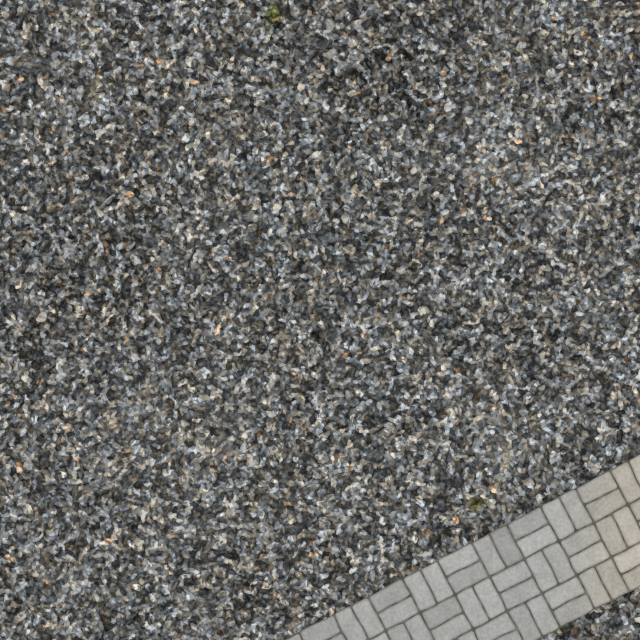
Reproduce this texture procedurally as a Shadertoy shader.

```glsl
// Grey gravel crossed at the lower right by a slanted strip of pale paving.
// Gravel: two layers of soft, randomly turned elliptical grains blended by weight.
// Paving: a basket weave of rounded boxes; gradient noise varies the tone.

const float STRIP_ANGLE = 0.48;
const vec2 STRIP_START = vec2(0.443, 0.0);
const float BLOCK_SIZE = 0.061;   // one block holds two bricks
const float STRIP_ROWS = 3.0;
const float WEAVE_SHIFT = 0.43;
const int AA = 2;

vec3 hash3(vec2 p) {
    vec3 q = fract(p.xyx * vec3(0.1031, 0.1030, 0.0973));
    q += dot(q, q.yxz + 33.33);
    return fract((q.xxy + q.yzz) * q.zyx);
}

float cornerSlope(vec2 cell, vec2 offset) {
    float a = 6.2832 * hash3(cell).x;
    return dot(vec2(cos(a), sin(a)), offset);
}

float gradientNoise(vec2 p) {
    vec2 i = floor(p), f = fract(p);
    vec2 u = f * f * f * (f * (f * 6.0 - 15.0) + 10.0);
    vec2 e = vec2(1.0, 0.0);
    return mix(mix(cornerSlope(i, f), cornerSlope(i + e, f - e), u.x),
               mix(cornerSlope(i + e.yx, f - e.yx), cornerSlope(i + 1.0, f - 1.0), u.x), u.y);
}

float fractalNoise(vec2 p) {
    float sum = 0.0, amp = 0.5;
    for (int i = 0; i < 3; i++) {
        sum += amp * gradientNoise(p);
        p = p * 2.03 + 17.0;
        amp *= 0.5;
    }
    return sum;
}

// Blended random values of the grains around p in xyz, their cover in w
vec4 grains(vec2 p, float sharpness) {
    vec2 base = floor(p);
    vec3 traits = vec3(0.0);
    float total = 0.0001;
    for (int y = -1; y <= 1; y++)
    for (int x = -1; x <= 1; x++) {
        vec2 cell = base + vec2(x, y);
        vec3 h = hash3(cell);
        vec2 d = cell + h.xy - p;
        float a = 3.1416 * h.z, c = cos(a), s = sin(a);
        vec2 e = vec2(c * d.x + s * d.y, c * d.y - s * d.x) * vec2(0.72, 1.4);
        float weight = exp(-sharpness * dot(e, e));
        traits += weight * hash3(cell + 71.0);
        total += weight;
    }
    return vec4(traits / total, total);
}

float spot(vec2 p, vec2 center, vec2 radius) {
    vec2 d = (p - center) / radius;
    return exp(-dot(d, d));
}

vec3 gravelColor(vec2 p) {
    vec2 warp = 0.003 * vec2(gradientNoise(p * 110.0), gradientNoise(p * 110.0 + 40.0));
    vec4 coarse = grains((p + warp) * 115.0, 14.0);
    vec4 fine = grains((p - warp) * 195.0 + 300.0, 12.0);
    float tone = 0.55 * coarse.x + 0.45 * fine.x - 0.5;
    float gap = 1.0 - smoothstep(0.0, 0.35, coarse.w);
    float light = 0.437 + 0.76 * tone + 0.55 * tone * tone - 0.07 * gap;

    // Broad wear and dust
    light += 0.08 * fractalNoise(p * 7.0 + 5.0) + 0.08 * fractalNoise(p * 22.0);
    light += 0.09 * spot(p, vec2(0.785, 0.30), vec2(0.03, 0.09));
    light += 0.05 * spot(p, vec2(0.80, 0.76), vec2(0.14, 0.06));
    light += 0.03 * spot(p, vec2(0.27, 0.32), vec2(0.16, 0.12));
    light -= 0.04 * spot(p, vec2(0.58, 0.89), vec2(0.16, 0.10));
    light -= 0.03 * spot(p, vec2(0.06, 0.54), vec2(0.12, 0.10));

    vec3 tint = mix(vec3(0.96, 1.0, 1.03), vec3(1.08, 1.01, 0.89),
                    smoothstep(0.2, 0.95, mix(coarse.y, fine.y, 0.4)));
    tint = mix(tint, vec3(1.3, 1.02, 0.76), smoothstep(0.962, 0.99, coarse.z));
    vec3 color = max(light, 0.09) * tint;

    float moss = spot(p, vec2(0.427, 0.978), vec2(0.012, 0.016))
               + spot(p, vec2(0.743, 0.213), vec2(0.010, 0.009))
               + spot(p, vec2(0.872, 0.024), vec2(0.016, 0.009));
    return mix(color, color * vec3(0.72, 0.76, 0.42), min(moss, 1.0));
}

float roundedBox(vec2 p, vec2 halfSize, float radius) {
    vec2 d = abs(p) - halfSize + radius;
    return length(max(d, 0.0)) + min(max(d.x, d.y), 0.0) - radius;
}

vec3 scene(vec2 p, float pixel) {
    vec2 along = vec2(cos(STRIP_ANGLE), sin(STRIP_ANGLE));
    vec2 across = vec2(along.y, -along.x);
    vec2 q = p - STRIP_START;
    vec2 g = vec2(dot(q, along), dot(q, across)) / BLOCK_SIZE - vec2(WEAVE_SHIFT, 0.0);
    g += 0.04 * vec2(gradientNoise(p * 30.0), gradientNoise(p * 30.0 + 60.0));
    float outside = max(-g.y, g.y - STRIP_ROWS) * BLOCK_SIZE;

    vec3 color = gravelColor(p);
    color *= 1.0 - 0.15 * exp(-max(outside, 0.0) / 0.006);

    // Bricks turn by a quarter in every other block
    vec2 block = floor(g), f = fract(g);
    if (mod(block.x + block.y, 2.0) > 0.5) f = f.yx;
    float halfIndex = floor(f.y * 2.0);
    vec2 local = vec2(f.x - 0.5, f.y - 0.25 - 0.5 * halfIndex);
    float edge = roundedBox(local, vec2(0.48, 0.231), 0.07) * BLOCK_SIZE;
    vec3 h = hash3(block * 2.0 + vec2(halfIndex, 37.0));

    vec3 stone = mix(vec3(0.655, 0.655, 0.645), vec3(0.72, 0.70, 0.65), smoothstep(0.85, 1.0, p.x));
    stone += 0.08 * (h.x - 0.5) + 0.09 * fractalNoise(p * 45.0) + 0.06 * gradientNoise(p * 200.0);
    stone *= 1.0 - 0.14 * smoothstep(-0.004, 0.0, edge);
    vec3 joint = vec3(0.39, 0.38, 0.35) + 0.15 * gradientNoise(p * 90.0);
    vec3 paving = mix(joint, stone, 1.0 - smoothstep(-pixel, pixel, edge));
    return mix(color, paving, 1.0 - smoothstep(-pixel, pixel, outside));
}

void mainImage(out vec4 fragColor, in vec2 fragCoord) {
    vec3 sum = vec3(0.0);
    for (int y = 0; y < AA; y++)
    for (int x = 0; x < AA; x++) {
        vec2 shift = (vec2(x, y) + 0.5) / float(AA) - 0.5;
        sum += scene((fragCoord + shift) / iResolution.y, 0.6 / iResolution.y);
    }
    fragColor = vec4(clamp(sum / float(AA * AA), 0.0, 1.0), 1.0);
}
```
